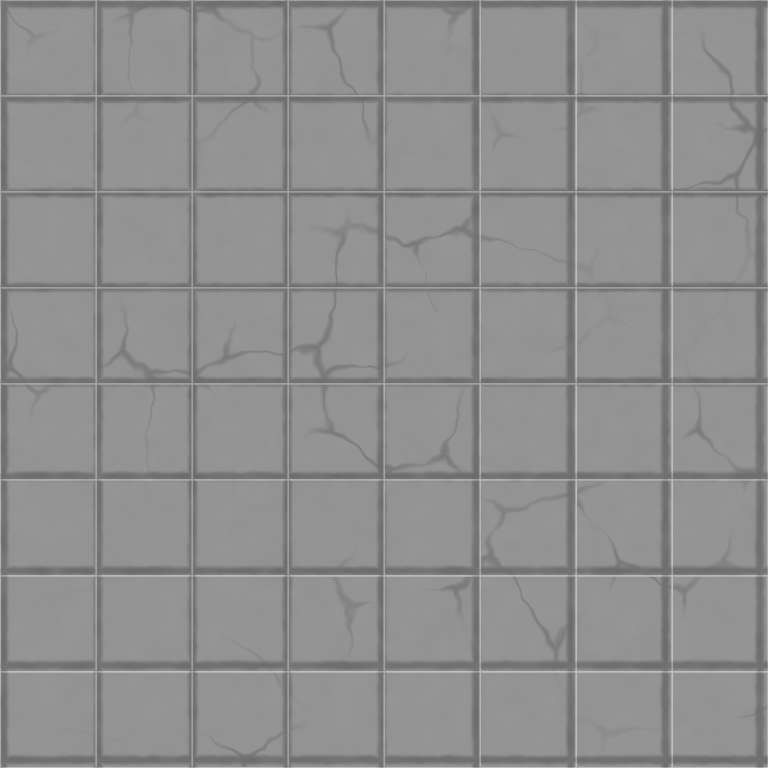
This texture is drawn by a three.js fragment shader. Its source:

```glsl
// Grey stone tiles in an 8 by 8 grid, with pale joints, soft dark grooves and faint cracks.
varying vec2 vUv;

const float TILES = 8.0;
const vec3 STONE = vec3(0.579);
const vec3 GROOVE = vec3(0.435);
const vec3 CRACK = vec3(0.42);
const vec3 JOINT = vec3(0.75);

const vec2 JOINT_SHIFT = vec2(0.0003, -0.0002);   // joint centre, from the top left
const float JOINT_CORE = 0.0003;
const float JOINT_EDGE = 0.0019;
const float JOINT_SHADE = 0.4;       // dimming where a groove covers the joint
const vec2 GROOVE_START = vec2(0.0047, 0.0047);
const float GROOVE_PITCH = 0.1231;   // slightly tighter than the joints
const float GROOVE_CORE = 0.0014;
const float GROOVE_EDGE = 0.0088;
const float GROOVE_WOBBLE = 0.0014;
const float HALO_SIZE = 0.005;
const float HALO_DEPTH = 0.13;

const float CRACK_CELLS = 6.4;
const float CRACK_THIN = 0.0030;
const float CRACK_WIDE = 0.0078;
const float JUNCTION_REACH = 0.04;
const float CRACK_WARP = 0.2;
const float MOTTLE = 0.020;

float hash(vec2 p) {
  return fract(sin(dot(p, vec2(127.1, 311.7))) * 43758.5453);
}

float noise(vec2 p) {
  vec2 i = floor(p);
  vec2 f = fract(p);
  f = f * f * (3.0 - 2.0 * f);
  return mix(mix(hash(i), hash(i + vec2(1.0, 0.0)), f.x),
             mix(hash(i + vec2(0.0, 1.0)), hash(i + 1.0), f.x), f.y);
}

float fbm(vec2 p) {
  return 0.55 * noise(p) + 0.3 * noise(p * 2.1 + 7.3) + 0.15 * noise(p * 4.3 + 3.1);
}

vec2 cellPoint(vec2 cell) {
  return cell + 0.1 + 0.8 * vec2(hash(cell + 17.3), hash(cell + 41.9));
}

// Distances to the nearest and second nearest cell edges, and the edge's random value
vec3 cellEdges(vec2 p) {
  vec2 base = floor(p);
  vec2 home = base;
  vec2 toHome = vec2(8.0);
  for (int y = -1; y <= 1; y++) {
    for (int x = -1; x <= 1; x++) {
      vec2 cell = base + vec2(float(x), float(y));
      vec2 r = cellPoint(cell) - p;
      if (dot(r, r) < dot(toHome, toHome)) {
        toHome = r;
        home = cell;
      }
    }
  }
  vec3 edges = vec3(8.0, 8.0, 0.0);
  for (int y = -2; y <= 2; y++) {
    for (int x = -2; x <= 2; x++) {
      vec2 cell = home + vec2(float(x), float(y));
      vec2 r = cellPoint(cell) - p;
      vec2 across = r - toHome;
      if (dot(across, across) > 0.0001) {
        float d = dot(0.5 * (r + toHome), normalize(across));
        if (d < edges.x) {
          edges = vec3(d, edges.x, hash(cell + home + 5.7));
        } else {
          edges.y = min(edges.y, d);
        }
      }
    }
  }
  return edges;
}

// Cracks swell at junctions; each branch thins and fades as it leaves one
float cracks(vec2 p) {
  vec2 warp = vec2(fbm(p * 21.0), fbm(p * 21.0 + 31.7)) - 0.5;
  vec3 edges = cellEdges(p * CRACK_CELLS + CRACK_WARP * warp);
  float tail = smoothstep(0.0, JUNCTION_REACH, edges.y / CRACK_CELLS);
  float width = mix(CRACK_WIDE, CRACK_THIN, tail) * (0.7 + 0.6 * noise(p * 40.0));
  float branch = mix(1.0, smoothstep(0.2, 0.7, edges.z), tail);
  float region = smoothstep(0.3, 0.8, noise(p * 8.7 + 11.0));
  float line = 1.0 - smoothstep(0.0, width, edges.x / CRACK_CELLS);
  return line * branch * region * mix(0.65, 0.5, tail);
}

// Distance to the nearest line of a repeating set, on each axis
vec2 gridDistance(vec2 p, vec2 start, float pitch) {
  return abs(fract((p - start) / pitch + 0.5) - 0.5) * pitch;
}

void main() {
  vec2 p = vec2(vUv.x, 1.0 - vUv.y);

  // Mottled stone with cracks
  vec3 color = STONE + MOTTLE * (fbm(p * 45.0) - 0.5);
  color = mix(color, CRACK, cracks(p));

  // Uneven soft grooves with a faint halo
  vec2 wobble = vec2(fbm(p * 70.0), fbm(p * 70.0 + 19.0)) - 0.5;
  vec2 grooveDist = gridDistance(p, GROOVE_START, GROOVE_PITCH) + 2.0 * GROOVE_WOBBLE * wobble;
  float nearest = min(grooveDist.x, grooveDist.y);
  float groove = 1.0 - smoothstep(GROOVE_CORE, GROOVE_EDGE, nearest);
  float halo = HALO_DEPTH * exp(-max(nearest, 0.0) / HALO_SIZE);
  color = mix(color, GROOVE, max(groove * (0.8 + 0.3 * noise(p * 55.0)), halo));

  // Thin pale joints, dimmed inside the grooves
  vec2 jointDist = gridDistance(p, JOINT_SHIFT, 1.0 / TILES);
  float joint = 1.0 - smoothstep(JOINT_CORE, JOINT_EDGE, min(jointDist.x, jointDist.y));
  color = mix(color, JOINT, joint * (1.0 - JOINT_SHADE * groove));

  gl_FragColor = vec4(color, 1.0);
}
```
